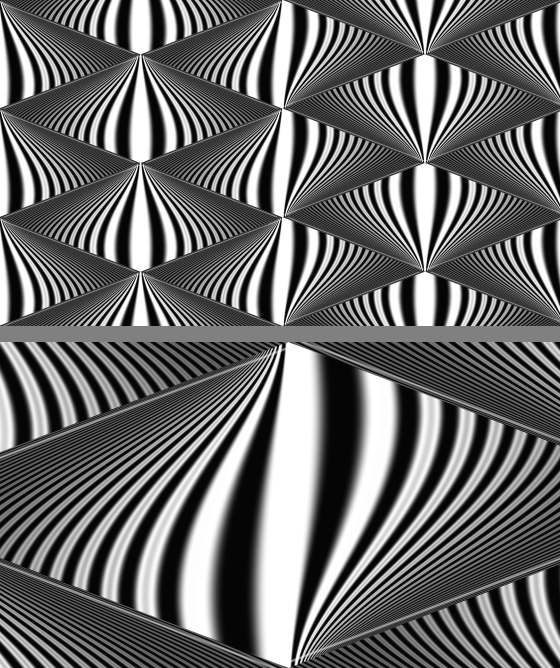
Top: the whole. Bottom: its middle third, enlarged.
A Shadertoy shader for this pattern:

```glsl
const float SEAM_X = 0.505;        // where the tiles turn upside down
const float HALF_TILE = 0.254;     // half a diamond, in canvas widths
const float ROWS = 3.0;            // diamonds down the canvas
const float CHIRP = 15.6;          // stripe count grows with the square of spread
const float NECK = 0.08;           // flare width at the narrow vertex
const float FLARE_ANGLE = 2.0;
const float FLARE_POWER = 1.4;
const float SHEEN = 0.24;          // grey core inside the outer stripes
const float OUTER_SHADE = 0.42;    // brightness of the crowded stripes
const float RIM_DEPTH = 0.035;
const float RIM_WIDTH = 0.014;
const float RIM_LIGHT = 0.55;
const int SAMPLES = 4;             // per axis
const float TAU = 6.2831853;

// Offset from the centre of the enclosing diamond, each axis in -1..1.
vec2 diamondLocal(vec2 p) {
    vec2 diagonal = vec2(p.x + p.y, p.x - p.y);
    vec2 cell = 2.0 * floor(diagonal * 0.5) + 1.0;
    return p - 0.5 * vec2(cell.x + cell.y, cell.x - cell.y);
}

// Width of the stripe fan from its narrow vertex (0) to the far one (1).
float flareWidth(float t) {
    float bulge = pow(max(sin(FLARE_ANGLE * t), 0.0), FLARE_POWER);
    return mix(NECK, 1.0, bulge);
}

// Stripes that crowd and darken away from the axis.
float stripes(float spread) {
    float phase = CHIRP * spread * spread + 0.25 * smoothstep(0.0, 0.12, spread);
    float bar = smoothstep(0.08, 0.85, 0.5 + 0.5 * cos(TAU * phase));
    float core = 0.5 + 0.5 * cos(3.0 * TAU * phase);
    bar *= 1.0 - SHEEN * core * smoothstep(0.2, 0.4, spread);
    return bar * mix(1.0, OUTER_SHADE, smoothstep(0.3, 1.0, spread));
}

float pattern(vec2 uv) {
    vec2 p = vec2((uv.x - SEAM_X) / HALF_TILE, 2.0 * ROWS * uv.y);
    vec2 local = diamondLocal(p);
    float facing = p.x < 0.0 ? -1.0 : 1.0;
    float t = 0.5 + 0.5 * facing * local.y;
    float shade = stripes(abs(local.x) / flareWidth(t));

    // Fine light rim along the crowded edges
    float depth = 1.0 - abs(local.x) - abs(local.y);
    float rim = 1.0 - smoothstep(0.0, RIM_WIDTH, abs(depth - RIM_DEPTH));
    return mix(shade, 1.0, RIM_LIGHT * rim * step(t, 0.5));
}

void mainImage(out vec4 fragColor, in vec2 fragCoord) {
    float sum = 0.0;
    for (int j = 0; j < SAMPLES; j++) {
        for (int i = 0; i < SAMPLES; i++) {
            vec2 offset = (vec2(i, j) + 0.5) / float(SAMPLES) - 0.5;
            sum += pattern((fragCoord + offset) / iResolution.xy);
        }
    }
    float grey = sum / float(SAMPLES * SAMPLES);
    fragColor = vec4(vec3(mix(0.02, 1.0, grey)), 1.0);
}
```
